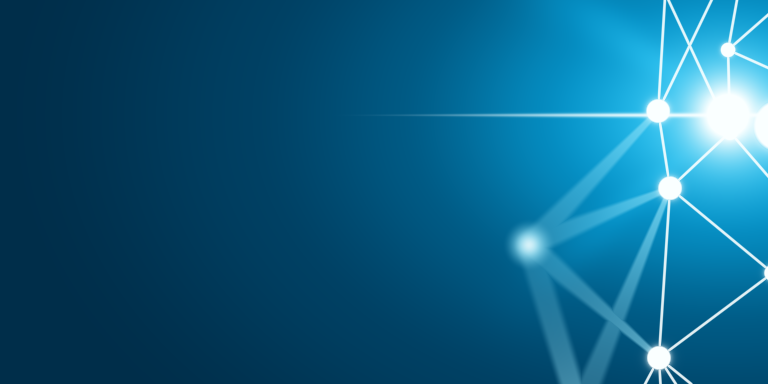
A WebGL 1 fragment shader for this background:

```glsl
precision highp float;
// Glowing network of linked nodes with a lens flare over a deep blue gradient.

uniform vec2 u_resolution;

const vec3 NAVY  = vec3(0.0, 0.18, 0.29);
const vec3 DEEP  = vec3(0.0, 0.26, 0.40);
const vec3 OCEAN = vec3(0.0, 0.37, 0.54);
const vec3 AZURE = vec3(0.02, 0.57, 0.78);
const vec3 CYAN  = vec3(0.15, 0.75, 0.94);
const vec3 PALE  = vec3(0.58, 0.89, 0.97);
const vec3 WHITE = vec3(0.98, 1.0, 1.0);

// Node positions, with the canvas two units wide and one unit high
const vec2 FLARE = vec2(1.896, 0.700);
const vec2 LEFT  = vec2(1.714, 0.711);
const vec2 HUB   = vec2(1.745, 0.510);
const vec2 BASE  = vec2(1.716, 0.068);
const vec2 UPPER = vec2(1.896, 0.870);
const vec2 CORE  = vec2(1.901, 0.656);
const vec2 EDGE  = vec2(2.012, 0.289);
const vec2 RIGHT = vec2(2.030, 0.672);
const vec2 BLUR  = vec2(1.378, 0.362);

// Soft angular ray leaving the flare along dir
float ray(vec2 q, vec2 dir, float width) {
  float along = dot(q, dir);
  float across = dir.x * q.y - dir.y * q.x;
  float a = across / (width * max(along, 0.001));
  return exp(-a * a) * smoothstep(0.0, 0.25, along) * (1.0 - smoothstep(0.4, 0.9, along));
}

// Radial gradient through the blues, stretched sideways
vec3 backdrop(vec2 q) {
  float d = length(q * vec2(0.65, 1.0));
  float rays = ray(q, vec2(-0.81, 0.59), 0.16) + 0.7 * ray(q, vec2(-0.75, -0.66), 0.12);
  d *= 1.0 - 0.23 * rays;
  vec3 col = mix(DEEP, NAVY, smoothstep(0.70, 1.25, d));
  col = mix(OCEAN, col, smoothstep(0.46, 0.82, d));
  col = mix(AZURE, col, smoothstep(0.24, 0.56, d));
  return mix(CYAN, col, smoothstep(0.08, 0.32, d));
}

// Coverage of a tapered segment; x is coverage, y is position along it
vec2 taper(vec2 p, vec2 a, vec2 b, float wa, float wb, float px) {
  vec2 ab = b - a;
  float h = clamp(dot(p - a, ab) / dot(ab, ab), 0.0, 1.0);
  float w = mix(wa, wb, h);
  float d = length(p - a - ab * h);
  return vec2(1.0 - smoothstep(w * 0.6, w * 1.3 + px, d), h);
}

float link(vec2 p, vec2 a, vec2 b, float px) {
  return taper(p, a, b, 0.0024, 0.0024, px).x;
}

// Out-of-focus link, wide and faint at a, sharp and bright at b
float beam(vec2 p, vec2 a, vec2 b, float wb, float px) {
  vec2 t = taper(p, a, b, 0.030, wb, px);
  return t.x * mix(0.25, 0.65, t.y * t.y);
}

float node(vec2 p, vec2 c, float r, float px) {
  float d = length(p - c);
  float disc = 1.0 - smoothstep(r * 0.84, r + px, d);
  return max(disc, 0.35 * exp(-max(d - r, 0.0) / (r * 0.2)));
}

void main() {
  vec2 p = gl_FragCoord.xy / u_resolution * vec2(2.0, 1.0);
  float px = 1.0 / u_resolution.y;
  vec2 q = p - FLARE;
  vec3 col = backdrop(q);

  // Blurred foreground beams and their node
  float soft = beam(p, BLUR, LEFT, 0.005, px);
  soft = max(soft, beam(p, BLUR, HUB, 0.005, px));
  soft = max(soft, beam(p, BLUR, BASE, 0.005, px));
  soft = max(soft, beam(p, BLUR, vec2(1.500, -0.04), 0.028, px) * 0.75);
  soft = max(soft, beam(p, vec2(1.520, -0.04), HUB, 0.004, px) * 1.1);
  col = mix(col, PALE, soft);
  float blurDist = length(p - BLUR);
  col = mix(col, PALE, 0.8 * (1.0 - smoothstep(0.012, 0.070, blurDist)));
  col = mix(col, WHITE, 0.7 * exp(-blurDist * blurDist / 0.0005));

  // Flare halo, core and horizontal streak
  float r2 = dot(q, q);
  col = mix(col, PALE, 0.8 * exp(-r2 / 0.022));
  col = mix(col, WHITE, min(1.0, 1.5 * exp(-r2 / 0.007)));
  float reach = smoothstep(0.85, 1.75, p.x);
  float thick = mix(0.002, 0.006, reach);
  col = mix(col, WHITE, 0.9 * reach * exp(-q.y * q.y / (thick * thick)));

  // Sharp links
  float net = link(p, LEFT, vec2(1.732, 1.01), px);
  net = max(net, link(p, LEFT, vec2(1.858, 1.01), px));
  net = max(net, link(p, CORE, vec2(1.736, 1.01), px));
  net = max(net, link(p, UPPER, vec2(1.921, 1.01), px));
  net = max(net, link(p, UPPER, vec2(2.01, 0.970), px));
  net = max(net, link(p, UPPER, vec2(2.01, 0.819), px));
  net = max(net, link(p, UPPER, CORE, px));
  net = max(net, link(p, LEFT, HUB, px));
  net = max(net, link(p, HUB, CORE, px));
  net = max(net, link(p, CORE, vec2(2.01, 0.530), px));
  net = max(net, link(p, HUB, EDGE, px));
  net = max(net, link(p, HUB, BASE, px));
  net = max(net, link(p, BASE, EDGE, px));
  for (int i = 0; i < 4; i++) {
    net = max(net, link(p, BASE, vec2(1.68 + 0.04 * float(i), 0.0), px));
  }

  // Sharp nodes
  float dots = max(node(p, LEFT, 0.033, px), node(p, HUB, 0.033, px));
  dots = max(dots, max(node(p, BASE, 0.033, px), node(p, UPPER, 0.020, px)));
  dots = max(dots, max(node(p, CORE, 0.022, px), node(p, EDGE, 0.023, px)));
  dots = max(dots, node(p, RIGHT, 0.072, px));
  col = mix(col, WHITE, max(net * 0.9, dots));
  gl_FragColor = vec4(col, 1.0);
}
```
